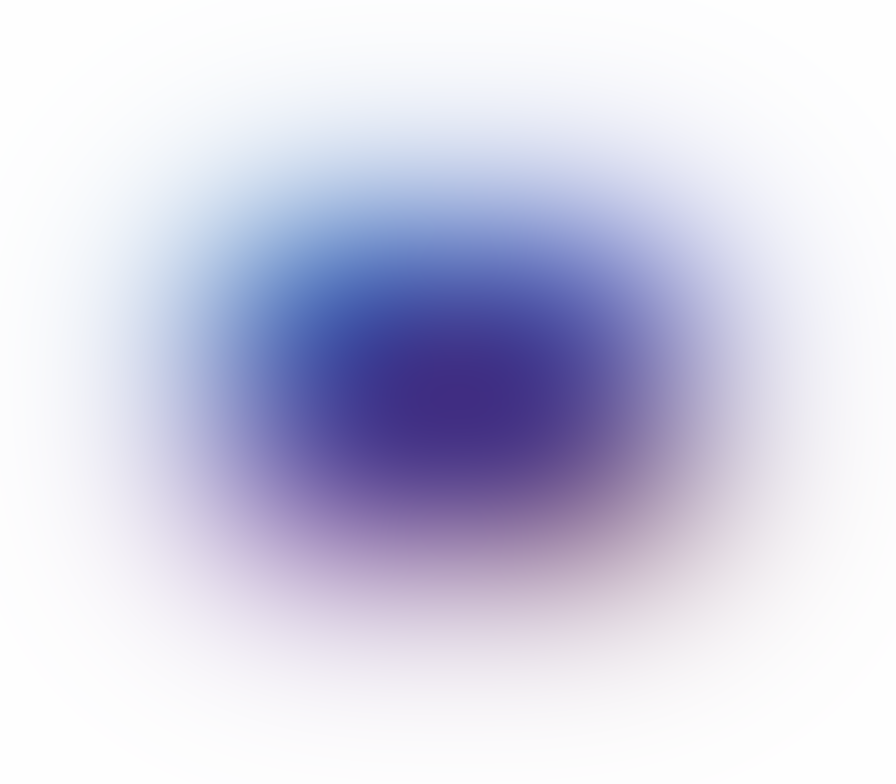
A Shadertoy shader for this background:

```glsl
// A soft violet glow on white: a rounded, separable falloff sets its density.
// Four corner tints (cyan, blue, magenta, rose) are blended across the glow
// and subtracted from white, so that they deepen into indigo at the heart.

// Density of the glow, with a flat top and squarish soft shoulders.
float glowDensity(vec2 offset) {
    vec2 reach = abs(offset) / vec2(0.284, 0.245);
    return 0.82 * exp(-pow(reach.x, 2.7) - pow(reach.y, 2.3));
}

// Light absorbed per channel, relative to green.
vec3 absorption(vec2 offset) {
    vec2 blend = smoothstep(vec2(-0.32, -0.27), vec2(0.32, 0.27), offset);
    vec3 upper = mix(vec3(1.38, 0.97, 0.44), vec3(1.07, 1.0, 0.41), blend.x);
    vec3 lower = mix(vec3(0.77, 1.0, 0.53), vec3(0.76, 1.0, 0.80), blend.x);
    vec3 tint = mix(lower, upper, blend.y);

    // Indigo heart
    float heart = exp(-dot(offset, offset) / 0.018);
    return mix(tint, vec3(0.90, 1.0, 0.60), 0.9 * heart);
}

void mainImage(out vec4 fragColor, in vec2 fragCoord) {
    vec2 uv = fragCoord / iResolution.xy;
    vec2 offset = uv - vec2(0.507, 0.494);
    vec3 paper = vec3(0.996);
    vec3 color = paper - glowDensity(offset) * absorption(offset);
    fragColor = vec4(clamp(color, 0.0, 1.0), 1.0);
}
```
